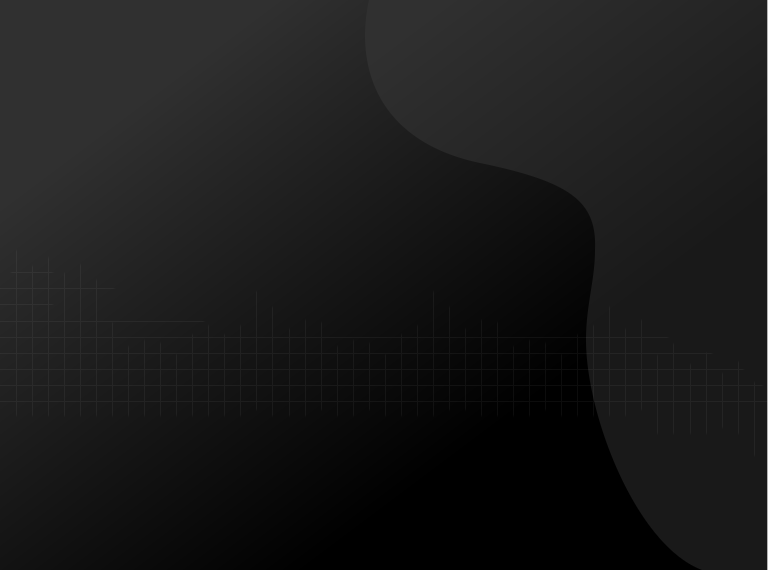
Write a WebGL 1 fragment shader that draws this background.

```glsl
precision highp float;
// Dark diagonal gradient with a curved panel on the right and a faint skyline grid.
uniform vec2 u_resolution;

float hash(float n) {
  return fract(sin(n * 127.1) * 43758.5453);
}

vec2 bezier(vec2 a, vec2 b, vec2 c, vec2 d, float t) {
  float s = 1.0 - t;
  return s * s * s * a + 3.0 * s * s * t * b + 3.0 * s * t * t * c + t * t * t * d;
}

// Signed distance from p to a curve whose y always increases; positive on its right.
float curveSide(vec2 p, vec2 a, vec2 b, vec2 c, vec2 d) {
  float t = 0.5;
  float stride = 0.25;
  for (int i = 0; i < 14; i++) {
    t += bezier(a, b, c, d, t).y < p.y ? stride : -stride;
    stride *= 0.5;
  }
  vec2 tangent = normalize(bezier(a, b, c, d, t + 0.01) - bezier(a, b, c, d, t - 0.01));
  return (p.x - bezier(a, b, c, d, t).x) * tangent.y;
}

// The panel's left edge: four joined curves running down the canvas.
float panelSide(vec2 p) {
  vec2 shoulder = vec2(480.0, 163.0);
  vec2 bulge = vec2(595.0, 250.0);
  vec2 waist = vec2(586.0, 340.0);
  if (p.y < shoulder.y)
    return curveSide(p, vec2(369.0, 0.0), vec2(354.0, 70.0), vec2(380.0, 142.0), shoulder);
  if (p.y < bulge.y)
    return curveSide(p, shoulder, vec2(572.0, 182.0), vec2(597.0, 202.0), bulge);
  if (p.y < waist.y)
    return curveSide(p, bulge, vec2(595.0, 280.0), vec2(586.0, 305.0), waist);
  return curveSide(p, waist, vec2(586.0, 415.0), vec2(636.0, 545.0), vec2(702.0, 570.0));
}

// Coverage of a hairline 0.6 units wide, centred on the nearest pixel to stay crisp.
float thinLine(float x, float centre, float px) {
  float d = abs(x - (floor(centre / px) + 0.5) * px);
  return clamp((0.3 + 0.5 * px - d) / px, 0.0, 1.0) * min(1.0, 0.6 / px);
}

// Soft-ended interval.
float span(float x, float lo, float hi) {
  return smoothstep(lo - 1.0, lo + 3.0, x) * (1.0 - smoothstep(hi - 3.0, hi + 1.0, x));
}

// Upright strokes: a tall block, a skyline repeating every 11, then a falling tail.
float uprights(vec2 p, float px) {
  float k = floor(p.x / 16.04 + 0.5);
  float shift = k < 13.5 ? 3.0 : (k < 37.5 ? 5.0 : 4.0);
  float q = mod(k - shift, 11.0);
  float odd = 2.0 * mod(k, 2.0) - 1.0;
  float hump = 18.0 * max(0.0, sin(0.5236 * (q - 4.0))) * step(3.5, q);
  float top = 329.0 - 34.0 * exp(-0.6 * q) + hump + 9.0 * cos(2.0944 * (q - 5.0));
  float bottom = 417.0 - 6.0 * step(0.7, hash(k));
  if (k < 6.5) top = 252.0 + 3.5 * k - 6.0 * odd;
  if (k > 40.5) {
    top = 346.0 + 4.5 * (k - 41.0) + 8.0 * odd;
    bottom += 18.0 + 28.0 * step(46.5, k);
  }
  return thinLine(p.x, 16.04 * k + 0.3, px) * span(p.y, top, bottom) * step(0.5, k);
}

// Level strokes: long rows at the base, short ones on the left above.
float levels(vec2 p, float px) {
  float j = floor((401.5 - p.y) / 16.1 + 0.5);
  float upper = 54.0 + 151.0 * exp(0.45 * (5.0 - j)) * mod(j, 2.0);
  float reach = j < 4.5 ? 770.0 - 6.3 * j * j : upper;
  float start = j > 7.5 ? 10.0 : -10.0;
  float inside = step(-0.5, j) * step(j, 8.5);
  return thinLine(p.y, 401.5 - 16.1 * j, px) * span(p.x, start, reach) * inside;
}

void main() {
  // Canvas units: 768 wide, 570 tall, y pointing down.
  vec2 uv = gl_FragCoord.xy / u_resolution;
  vec2 p = vec2(uv.x, 1.0 - uv.y) * vec2(768.0, 570.0);
  float px = 768.0 / u_resolution.x;

  // Two greys fading along the same diagonal.
  float diagonal = dot(p, vec2(0.6, 0.8));
  float backdrop = mix(0.188, 0.0, clamp((diagonal - 165.0) / 475.0, 0.0, 1.0));
  float panel = mix(0.19, 0.097, clamp((diagonal - 260.0) / 365.0, 0.0, 1.0));
  float shade = mix(backdrop, panel, clamp(panelSide(p) / px + 0.5, 0.0, 1.0));

  // Faint grid over both.
  float grid = max(uprights(p, px), levels(p, px));
  shade = mix(shade, 1.0, 0.1 * grid);

  // Narrow pale rim along the right border.
  float rim = clamp((p.x - 767.33) / px + 0.5, 0.0, 1.0);
  shade = mix(shade, 1.0, rim);

  gl_FragColor = vec4(vec3(shade), 1.0);
}
```
